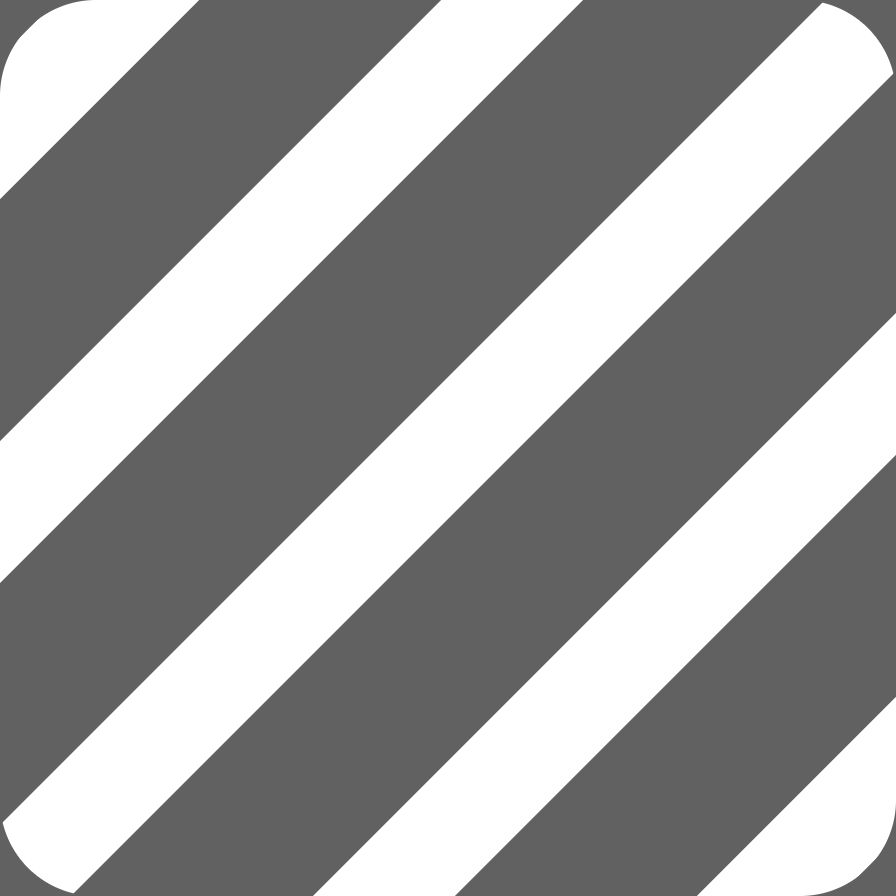
This pattern is drawn by a three.js fragment shader. Its source:

```glsl
// Broad white diagonal bands rising to the right on a grey ground.
// Bands come from a periodic distance across the diagonal, and are
// clipped by a rounded square that fills the canvas.

varying vec2 vUv;

const vec3 GROUND_COLOR = vec3(0.38);
const vec3 BAND_COLOR = vec3(1.0);
const float BAND_PERIOD = 0.4284;     // spacing measured along x
const float BAND_HALF_WIDTH = 0.0792; // half width measured along x
const float CORNER_RADIUS = 0.107;

// Signed distance to the nearest diagonal band, negative inside.
float bandDistance(vec2 p) {
  float across = p.x - p.y;
  float offset = across - BAND_PERIOD * floor(across / BAND_PERIOD + 0.5);
  return (abs(offset) - BAND_HALF_WIDTH) * inversesqrt(2.0);
}

// Signed distance to a centred rounded square, negative inside.
float roundedSquareDistance(vec2 p, float halfSide, float radius) {
  vec2 q = abs(p) - halfSide + radius;
  return length(max(q, 0.0)) + min(max(q.x, q.y), 0.0) - radius;
}

// Antialiased coverage of a shape over one pixel.
float coverage(float dist, float pixel) {
  return clamp(0.5 - dist / pixel, 0.0, 1.0);
}

void main() {
  float pixel = max(fwidth(vUv.x), 1e-5);

  // Keep only the part of each band inside the rounded square
  float band = coverage(bandDistance(vUv), pixel);
  float tile = coverage(roundedSquareDistance(vUv - 0.5, 0.5, CORNER_RADIUS), pixel);

  gl_FragColor = vec4(mix(GROUND_COLOR, BAND_COLOR, band * tile), 1.0);
}
```
